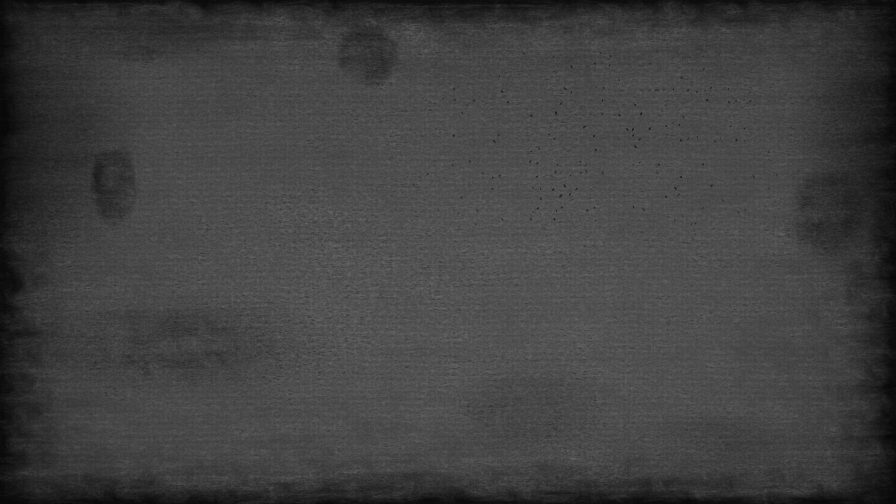
A Shadertoy shader for this texture:

```glsl
// Worn charcoal canvas: woven threads, mottled stains, dark flecks and scuffed black edges.
#define ASPECT 1.7778
#define SHADE_TONE 0.274
#define GLOW_TONE 0.058
#define GLOW_CENTRE vec2(0.98, 0.40)
#define SIDE_FADE 0.070
#define END_FADE 0.034
#define THREADS 80.0
#define THREAD_DEPTH 0.038
#define GRAIN_DEPTH 0.34
#define FLECK_DEPTH 0.60
#define SCUFF_DEPTH 0.60

vec2 hash2(vec2 cell) {
    vec3 q = fract(cell.xyx * vec3(0.1031, 0.1030, 0.0973));
    q += dot(q, q.yzx + 33.33);
    return fract((q.xx + q.yz) * q.zy);
}

// Distance to the nearest scattered point, about 0 to 1.
float cellular(vec2 p) {
    vec2 cell = floor(p), local = fract(p);
    float nearest = 2.0;
    for (int j = -1; j <= 1; j++)
    for (int i = -1; i <= 1; i++) {
        vec2 o = vec2(i, j);
        vec2 d = o + hash2(cell + o) - local;
        nearest = min(nearest, dot(d, d));
    }
    return sqrt(nearest);
}

// Broad cloudiness from turned and warped sines, about -1 to 1.
float clouds(vec2 p) {
    float sum = 0.0, amp = 0.5;
    for (int i = 0; i < 5; i++) {
        p = mat2(0.8, 0.6, -0.6, 0.8) * p * 1.7 + 1.3;
        p += 0.7 * sin(p.yx * 1.3 + float(i));
        sum += amp * sin(p.x) * cos(p.y);
        amp *= 0.68;
    }
    return sum;
}

float stain(vec2 p, vec2 centre, vec2 radius, float softness) {
    return 1.0 - smoothstep(1.0 - softness, 1.0 + softness, length((p - centre) / radius));
}

// Fine ticks of mixed size and strength, gathered loosely in rows.
float flecks(vec2 p) {
    vec2 scale = vec2(64.0, 42.0);
    vec2 cell = floor(p * scale);
    vec2 rnd = hash2(cell + 71.0), kind = hash2(cell + 19.0);
    vec2 d = (fract(p * scale) - 0.2 - 0.6 * rnd) / scale;
    d.x += d.y * (rnd.x - 0.5) * 1.4;
    vec2 size = mix(vec2(0.0013, 0.0016), vec2(0.0024, 0.0034), kind.y);
    float row = 0.80 - 0.12 * cos(cell.y * 2.1);
    return (1.0 - smoothstep(0.3, 1.4, length(d / size))) * smoothstep(row, 1.0, kind.x + 0.1);
}

void mainImage(out vec4 fragColor, in vec2 fragCoord) {
    vec2 p = fragCoord / iResolution.xy * vec2(ASPECT, 1.0);
    float broad = clouds(p * vec2(2.2, 5.0));
    float rough = clouds(p * vec2(11.0, 17.0) + 4.0);
    float streak = clouds(p * vec2(5.0, 32.0) + 9.0);
    float crumbs = clouds(p * vec2(30.0, 52.0) + 2.0);

    // Cloth lit from just below its middle
    vec2 g = (p - GLOW_CENTRE) * vec2(1.15, 2.3);
    float tone = SHADE_TONE + GLOW_TONE * exp(-dot(g, g));
    tone *= 1.0 + 0.035 * broad + 0.035 * streak + 0.025 * rough + 0.03 * crumbs;

    // Stains, with ragged outlines
    vec2 q = p + 0.009 * vec2(rough, streak) + 0.006 * crumbs;
    float marks = 0.32 * stain(q, vec2(0.731, 0.892), vec2(0.060, 0.056), 0.18);
    marks += 0.30 * stain(q, vec2(0.228, 0.635), vec2(0.039, 0.076), 0.22);
    marks += 0.28 * stain(q, vec2(1.643, 0.572), vec2(0.068, 0.080), 0.35);
    marks += 0.26 * stain(q, vec2(0.350, 0.315), vec2(0.210, 0.070), 0.75);
    marks += 0.13 * stain(q, vec2(1.050, 0.185), vec2(0.120, 0.075), 0.60);
    marks += 0.15 * stain(q, vec2(1.435, 0.125), vec2(0.110, 0.055), 0.70);
    marks += 0.27 * stain(q, vec2(0.290, 0.930), vec2(0.130, 0.045), 0.60);
    marks += 0.30 * stain(q, vec2(0.100, 0.720), vec2(0.130, 0.190), 0.70);
    marks += 0.25 * stain(q, vec2(1.710, 0.740), vec2(0.090, 0.190), 0.70);
    tone *= 1.0 - marks * (0.75 + 0.4 * rough + 0.5 * crumbs);

    // Black borders, broken by scuffs and dry brush marks
    float side = min(p.x, ASPECT - p.x);
    float end = min(p.y, 1.0 - p.y);
    float sideLight = 1.0 - exp(-max(side + 0.012 * rough + 0.008 * crumbs, 0.004) / SIDE_FADE);
    float endLight = 1.0 - exp(-max(end + 0.009 * streak + 0.004 * crumbs, 0.003) / END_FADE);
    float border = exp(-min(side * 0.65, end) / 0.055);
    tone *= mix(0.13, 1.0, sideLight * endLight);
    tone *= 1.0 + SCUFF_DEPTH * border * (0.3 * rough + 0.4 * streak + 0.5 * crumbs);
    vec2 brushed = p * vec2(9.0, 40.0) + vec2(0.5 * rough, 0.8 * broad + 0.4 * crumbs);
    tone += 0.03 * smoothstep(0.68, 0.92, cellular(brushed)) * border;

    // Weave: uneven horizontal yarn crossed by fainter upright yarn
    float yarn = sin(6.2832 * THREADS * p.y + 0.9 * sin(p.x * 9.0) + 1.2 * rough + 0.8 * crumbs);
    float warp = sin(6.2832 * THREADS * 1.3 * p.x + 1.2 * streak);
    tone *= 1.0 + THREAD_DEPTH * (yarn * (0.75 + 0.6 * crumbs) + 0.35 * warp);

    // Fibre grain along the yarn, strongest where the cloth is worn
    vec2 bent = p + 0.004 * vec2(crumbs, rough);
    float fibre = cellular(bent * vec2(78.0, 205.0)) - 0.48;
    float speck = cellular(bent * vec2(215.0, 235.0) + 31.0) - 0.48;
    float worn = 1.0 + 1.2 * marks + 0.7 * border + 0.25 * broad;
    tone *= 1.0 + GRAIN_DEPTH * worn * (0.45 * fibre + 0.55 * speck);

    // Short dark slits in ragged patches
    float slit = 1.0 - smoothstep(0.05, 0.34, cellular(bent * vec2(58.0, 150.0) + 12.0));
    tone *= 1.0 - 0.20 * slit * smoothstep(-0.1, 0.7, 0.5 * broad + 0.5 * rough + crumbs);

    // Flecks in the upper right
    float fleckArea = stain(p, vec2(1.18, 0.72), vec2(0.38, 0.20), 0.40);
    tone *= 1.0 - FLECK_DEPTH * flecks(p) * fleckArea;

    fragColor = vec4(vec3(clamp(tone, 0.02, 1.0)), 1.0);
}
```
